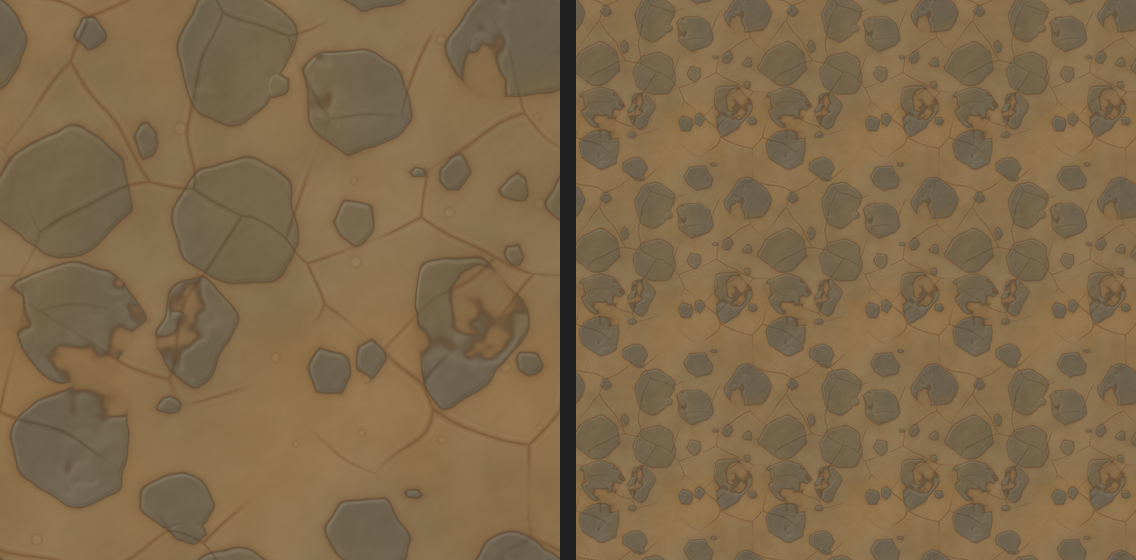
Left: one tile. Right: repeated 3 by 3.
Give the GLSL for this texture, as a three.js fragment shader.

```glsl
// Weathered ochre plaster with broken grey-olive stones set into it.
// Stones are jittered polygons, cracks are Voronoi borders, and every
// lattice wraps on the unit square so that the surface tiles.
varying vec2 vUv;

const float TAU = 6.2831853;
const vec3 OCHRE = vec3(0.565, 0.452, 0.300);
const vec3 DUSTY_OCHRE = vec3(0.530, 0.440, 0.312);
const vec3 RUST = vec3(0.455, 0.325, 0.205);
const vec3 OLIVE_STONE = vec3(0.452, 0.392, 0.288);
const vec3 GREY_STONE = vec3(0.428, 0.382, 0.306);
const vec3 DARK_RIM = vec3(0.345, 0.270, 0.190);

float random(vec2 cell, float seed) {
  return fract(sin(dot(vec3(cell, seed), vec3(127.1, 311.7, 74.7))) * 43758.545);
}

vec2 random2(vec2 cell, float seed) {
  return vec2(random(cell, seed), random(cell, seed + 0.37));
}

// Value noise with a whole number of lattice cells per canvas
float noise(vec2 p, float count, float seed) {
  vec2 cell = floor(p * count);
  vec2 f = fract(p * count);
  f = f * f * (3.0 - 2.0 * f);
  vec2 lo = mod(cell, count);
  vec2 hi = mod(cell + 1.0, count);
  float bottom = mix(random(lo, seed), random(vec2(hi.x, lo.y), seed), f.x);
  float top = mix(random(vec2(lo.x, hi.y), seed), random(hi, seed), f.x);
  return mix(bottom, top, f.y);
}

float fbm(vec2 p, float count, float seed) {
  float sum = 0.0;
  float weight = 0.533;
  for (int i = 0; i < 4; i++) {
    sum += weight * noise(p, count, seed + float(i));
    count *= 2.0;
    weight *= 0.5;
  }
  return sum;
}

vec2 warp(vec2 p, float count, float amount, float seed) {
  return p + amount * (vec2(noise(p, count, seed), noise(p, count, seed + 5.0)) - 0.5);
}

float smoothMax(float a, float b, float k) {
  float h = max(k - abs(a - b), 0.0) / k;
  return max(a, b) + h * h * k * 0.25;
}

// Signed distance to a rough eight-sided stone
float polygon(vec2 p, float radius, vec2 id, float seed) {
  float d = -radius;
  for (int i = 0; i < 8; i++) {
    float side = float(i);
    float angle = (side + 0.7 * random(id, seed + side)) * TAU / 8.0;
    float reach = radius * mix(0.78, 1.1, random(id, seed + side + 20.0));
    d = smoothMax(d, dot(p, vec2(cos(angle), sin(angle))) - reach, radius * 0.12);
  }
  return d;
}

// Nearest stone of a jittered grid; sizes is the range of radii
float stoneLayer(vec2 p, float count, float presence, vec2 sizes, float seed) {
  vec2 cell = floor(p * count);
  float d = 0.2;
  for (int y = -1; y <= 1; y++) {
    for (int x = -1; x <= 1; x++) {
      vec2 neighbour = cell + vec2(x, y);
      vec2 id = mod(neighbour, count);
      if (random(id, seed) > presence) continue;
      vec2 centre = (neighbour + 0.5 + 0.6 * (random2(id, seed + 1.0) - 0.5)) / count;
      float stretch = mix(0.85, 1.2, random(id, seed + 2.0));
      float radius = mix(sizes.x, sizes.y, random(id, seed + 3.0));
      d = min(d, polygon((p - centre) * vec2(stretch, 1.0 / stretch), radius, id, seed + 4.0));
    }
  }
  return d;
}

// Large stones with bites broken out of them, plus small shards
float stones(vec2 p) {
  vec2 q = warp(warp(p, 14.0, 0.018, 3.0), 40.0, 0.005, 8.0);
  float chips = 0.10 * (fbm(q, 7.0, 31.0) - 0.69);
  float large = max(stoneLayer(q, 4.0, 0.86, vec2(0.03, 0.125), 11.0), chips);
  return min(large, stoneLayer(q, 5.0, 0.45, vec2(0.01, 0.032), 53.0));
}

// Distance to the border between the two nearest Voronoi sites
float crackDistance(vec2 p, vec2 count, float seed) {
  vec2 cell = floor(p * count);
  vec2 nearest = vec2(9.0);
  vec2 second = vec2(9.0);
  for (int y = -2; y <= 2; y++) {
    for (int x = -2; x <= 2; x++) {
      vec2 neighbour = cell + vec2(x, y);
      vec2 site = (neighbour + random2(mod(neighbour, count), seed)) / count - p;
      if (dot(site, site) < dot(nearest, nearest)) {
        second = nearest;
        nearest = site;
      } else if (dot(site, site) < dot(second, second)) second = site;
    }
  }
  return 0.5 * (dot(second, second) - dot(nearest, nearest)) / max(length(second - nearest), 0.001);
}

// Round bump: x is its body, y its dark ring
vec2 pebbles(vec2 p, float count, float seed) {
  vec2 id = mod(floor(p * count), count);
  vec2 offset = fract(p * count) - 0.25 - 0.5 * random2(id, seed);
  float radius = mix(0.005, 0.011, random(id, seed + 2.0));
  float d = length(offset) / count - radius;
  float present = step(random(id, seed + 3.0), 0.45);
  return present * vec2(smoothstep(0.003, -0.004, d), exp(-pow(d / 0.0025, 2.0)));
}

void main() {
  vec2 p = vUv;
  vec2 toLight = vec2(-0.0018, 0.0026);
  float d = stones(p);
  float facing = clamp((stones(p + toLight) - d) / length(toLight), -1.0, 1.0);
  float relief = fbm(p + 2.0 * toLight, 10.0, 71.0) - fbm(p, 10.0, 71.0);
  float broad = smoothstep(0.3, 0.7, fbm(p, 3.0, 91.0));
  float mottle = fbm(warp(p, 6.0, 0.08, 17.0), 8.0, 23.0) - 0.5;

  // Cracks fade in and out along their length
  float crack = crackDistance(warp(p, 9.0, 0.045, 41.0), vec2(4.0, 5.0), 61.0);
  float strength = smoothstep(0.28, 0.65, noise(p, 8.0, 67.0));
  float line = strength * smoothstep(0.0035, 0.0005, crack);
  float groove = strength * exp(-crack / 0.006);
  float lip = strength * exp(-pow((crack - 0.008) / 0.003, 2.0));

  // Plaster: mottled ochre, rusty towards cracks and stones
  vec3 ground = mix(DUSTY_OCHRE, OCHRE, broad) + 0.07 * mottle + 0.10 * relief;
  ground = mix(ground, RUST, 0.35 * groove + 0.35 * line);
  ground += 0.018 * lip;
  vec2 pebble = pebbles(p, 7.0, 83.0);
  ground = mix(ground + 0.02 * pebble.x, RUST, 0.25 * pebble.y);
  ground = mix(ground, RUST, 0.55 * exp(-max(d, 0.0) / 0.006));

  // Stone: flat faces with a thin lit bevel and faint engraved cracks
  vec3 stone = mix(GREY_STONE, OLIVE_STONE, smoothstep(0.25, 0.7, noise(p, 4.0, 97.0)));
  stone += 0.05 * mottle + 0.16 * relief - 0.035 * line - 0.02 * groove + 0.012 * lip;
  float bevel = exp(-pow((d + 0.005) / 0.003, 2.0));
  stone += bevel * (0.015 + 0.045 * facing);

  vec3 color = mix(stone, ground, smoothstep(-0.0015, 0.0015, d));
  color = mix(color, DARK_RIM, 0.5 * exp(-pow(d / 0.0018, 2.0)));
  gl_FragColor = vec4(color, 1.0);
}
```
